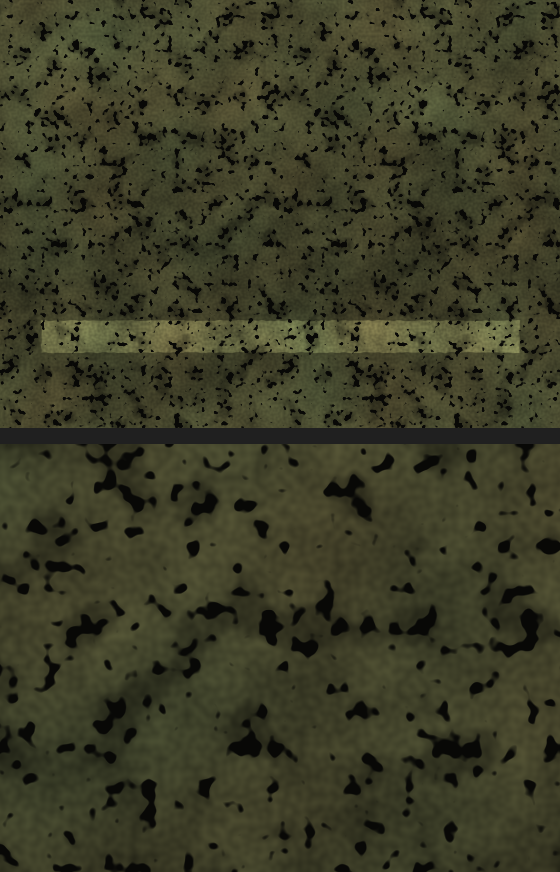
Top, the full canvas; bottom, a detail of the centre.
A Shadertoy shader for this texture:

```glsl
// Weathered olive stone with black speckles and one pale horizontal band; tiles both ways.
#define OLIVE vec3(0.272, 0.274, 0.174)
#define SPECK_COLOR vec3(0.030, 0.031, 0.024)
#define SPECK_CELLS vec2(84.0, 64.0)
#define SPECK_START 0.25
#define SPECK_FULL 0.43
#define CLOUD_CONTRAST 0.42
#define GRAIN_CONTRAST 0.20
#define SOOT_DEPTH 0.30
#define HEIGHT_SHADE 0.11
#define BAND_CENTER vec2(0.501, 0.2135)
#define BAND_HALF_SIZE vec2(0.427, 0.0375)
#define BAND_GAIN 0.66

const float TAU = 6.2831853;

// Integer hash of a lattice cell, giving a unit gradient.
vec2 cellGradient(vec2 cell, float seed) {
    uvec2 q = uvec2(cell) + uint(seed) * uvec2(977u, 613u);
    uint h = q.x * 1597334673u ^ q.y * 3812015801u;
    h = (h ^ (h >> 15)) * 2246822519u;
    h = (h ^ (h >> 13)) * 3266489917u;
    h ^= h >> 16;
    float angle = float(h & 65535u) / 65536.0 * TAU;
    return vec2(cos(angle), sin(angle));
}

// Gradient noise whose lattice wraps after a whole number of cells.
float wrapNoise(vec2 p, vec2 period, float seed) {
    vec2 cell = floor(p), f = p - cell;
    vec2 w = f * f * f * (f * (f * 6.0 - 15.0) + 10.0);
    vec2 lo = mod(cell, period), hi = mod(cell + 1.0, period);
    float a = dot(cellGradient(lo, seed), f);
    float b = dot(cellGradient(vec2(hi.x, lo.y), seed), f - vec2(1, 0));
    float c = dot(cellGradient(vec2(lo.x, hi.y), seed), f - vec2(0, 1));
    float d = dot(cellGradient(hi, seed), f - vec2(1, 1));
    return mix(mix(a, b, w.x), mix(c, d, w.x), w.y);
}

// Noise over the whole canvas.
float wide(vec2 uv, vec2 cells, float seed) {
    return wrapNoise(uv * cells, cells, seed);
}

// Noise that repeats twice across the canvas; cells.x must be even.
float twin(vec2 uv, vec2 cells, float seed) {
    return wrapNoise(uv * cells, cells * vec2(0.5, 1.0), seed);
}

// Soft mottling from several octaves.
float clouds(vec2 uv) {
    float sum = 0.0, amplitude = 0.7;
    vec2 cells = vec2(6.0, 5.0);
    for (int i = 0; i < 4; i++) {
        sum += amplitude * wide(uv, cells, float(i) + 1.0);
        cells *= 2.0;
        amplitude *= 0.72;
    }
    return sum;
}

// Coverage of the pale band, with slightly worn edges.
float bandMask(vec2 uv) {
    float wear = 0.003 * wide(uv, vec2(90.0, 70.0), 31.0);
    vec2 inside = BAND_HALF_SIZE - abs(uv - BAND_CENTER) + wear;
    vec2 edge = smoothstep(vec2(-0.0018), vec2(0.0018), inside);
    return edge.x * edge.y;
}

void mainImage(out vec4 fragColor, in vec2 fragCoord) {
    vec2 uv = fragCoord / iResolution.xy;

    // Mottled ground, lighter toward the top
    float tone = 1.0 + HEIGHT_SHADE * cos(TAU * (uv.y - 0.87));
    tone += CLOUD_CONTRAST * clouds(uv);
    tone += GRAIN_CONTRAST * twin(uv, vec2(190.0, 146.0), 11.0);
    float tint = wide(uv, vec2(8.0, 6.0), 12.0);
    vec3 color = OLIVE * tone * (1.0 + tint * vec3(0.09, -0.03, -0.05));

    // Pale band
    color *= 1.0 + BAND_GAIN * bandMask(uv);

    // Clustered speckles with sooty surroundings
    float cluster = twin(uv, vec2(26.0, 20.0), 21.0);
    float speck = twin(uv, SPECK_CELLS, 22.0)
                + 0.5 * twin(uv, vec2(150.0, 115.0), 23.0)
                + 0.6 * cluster;
    float soot = smoothstep(0.02, 0.40, cluster + 0.25 * speck);
    color *= 1.0 - SOOT_DEPTH * soot;
    color = mix(color, SPECK_COLOR, smoothstep(SPECK_START, SPECK_FULL, speck));

    fragColor = vec4(color, 1.0);
}
```
